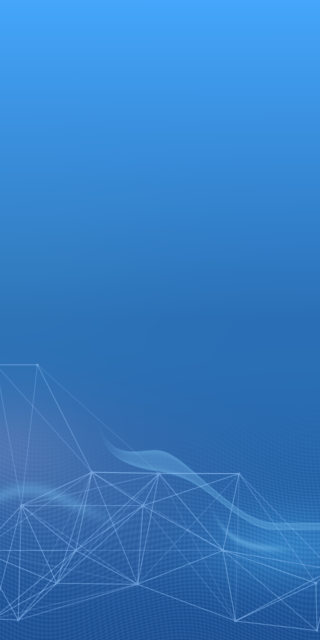
A Shadertoy shader for this background:

```glsl
// Blue gradient with a network of thin lines, dotted mesh and soft wave ribbons.

#define SKY_TOP vec3(0.27, 0.65, 0.98)
#define SKY_MID vec3(0.165, 0.435, 0.71)
#define SKY_LOW vec3(0.12, 0.325, 0.585)
#define MAUVE vec3(0.42, 0.52, 0.73)
#define CYAN vec3(0.27, 0.64, 0.90)
#define RIBBON vec3(0.42, 0.69, 0.89)
#define LINE_COLOR vec3(0.58, 0.76, 0.97)
#define LINE_ALPHA 0.36
#define LINK_REACH 0.53
#define MESH_PITCH 0.0135

const int COLUMNS = 6;
const int ROWS = 3;
const int NODES = COLUMNS * ROWS;

vec2 hashGradient(vec2 cell) {
    float h = fract(sin(dot(cell, vec2(127.1, 311.7))) * 43758.5);
    return vec2(cos(6.2832 * h), sin(6.2832 * h));
}

float gradientNoise(vec2 p) {
    vec2 i = floor(p), f = fract(p), u = f * f * (3.0 - 2.0 * f);
    vec2 e = vec2(1.0, 0.0);
    float a = dot(hashGradient(i), f);
    float b = dot(hashGradient(i + e), f - e);
    float c = dot(hashGradient(i + e.yx), f - e.yx);
    float d = dot(hashGradient(i + 1.0), f - 1.0);
    return mix(mix(a, b, u.x), mix(c, d, u.x), u.y);
}

float glow(vec2 p, vec2 center, vec2 radius) {
    vec2 q = (p - center) / radius;
    return exp(-dot(q, q));
}

float bump(float x, float center, float width) {
    float t = (x - center) / width;
    return exp(-t * t);
}

float segmentDistance(vec2 p, vec2 a, vec2 b) {
    vec2 pa = p - a, ba = b - a;
    return length(pa - ba * clamp(dot(pa, ba) / dot(ba, ba), 0.0, 1.0));
}

// Network node: the top row follows a falling outline, lower rows undulate.
vec2 nodePosition(int index) {
    float c = float(index / ROWS) - 1.0;
    int row = index % ROWS;
    float x = 0.117 + 0.15 * c + 0.02 * c * c;
    float top = 0.52 + 0.34 * bump(max(x, 0.12), 0.12, 0.08)
              - 0.3 * smoothstep(0.8, 1.0, x);
    float scale = min(top / 0.52, 1.0);
    if (row == 0) return vec2(x, top);
    if (row == 1) return vec2(x - 0.05, scale * (0.35 + 0.07 * cos(3.1416 * c)));
    return vec2(x - 0.06 - 0.05 * sin(1.5 * c), scale * (0.12 + 0.08 * sin(1.6 * c - 0.8)));
}

float network(vec2 p, float px) {
    vec2 nodes[NODES];
    for (int i = 0; i < NODES; i++) nodes[i] = nodePosition(i);
    float light = 0.0;
    for (int i = 0; i < NODES; i++) {
        light += 0.6 * smoothstep(0.005 + px, 0.001, length(p - nodes[i]));
        for (int j = i + 1; j < NODES; j++) {
            float strength = 1.0 - smoothstep(0.3, LINK_REACH, distance(nodes[i], nodes[j]));
            float d = segmentDistance(p, nodes[i], nodes[j]);
            light += (0.35 + 0.65 * strength) * step(0.001, strength)
                   * smoothstep(0.0008 + px, 0.0, d);
        }
    }
    return min(light, 1.6);
}

// Soft band around a curve, brighter along its two edges.
float ribbon(float offset, float halfWidth, float px) {
    float d = abs(offset);
    float body = smoothstep(halfWidth + px, halfWidth - px, d);
    return body * (0.65 + 0.35 * smoothstep(0.3, 1.0, d / halfWidth));
}

void mainImage(out vec4 fragColor, in vec2 fragCoord) {
    vec2 p = fragCoord / iResolution.xy * vec2(1.0, 2.0);
    float px = 2.0 / iResolution.y;

    // Vertical gradient with wide colour glows
    vec3 color = p.y > 1.0 ? mix(SKY_MID, SKY_TOP, p.y - 1.0)
                           : mix(SKY_LOW, SKY_MID, smoothstep(-0.15, 1.0, p.y));
    color += vec3(0.015, 0.02, 0.005) * glow(p, vec2(0.0, 1.15), vec2(0.5, 0.35));
    color = mix(color, vec3(0.28, 0.44, 0.68), 0.6 * glow(p, vec2(0.25, 0.46), vec2(0.42, 0.25)));
    color = mix(color, MAUVE, 0.5 * glow(p, vec2(0.0, 0.6), vec2(0.24, 0.17)));
    color = mix(color, CYAN, 0.5 * glow(p, vec2(0.9, 0.29), vec2(0.25, 0.12)));

    // Dotted mesh bent by waves
    float bend = 0.05 * sin(7.0 * p.x + 1.0) + 0.12 * gradientNoise(p * 2.5 + 4.0);
    vec2 cell = vec2(p.x + 0.35 * bend, p.y + bend) * 6.2832 / MESH_PITCH;
    float dots = cos(cell.x) * 0.4 + cos(cell.y) * 0.6;
    float meshMask = smoothstep(0.8, 0.35, p.y + 0.1 * bump(p.x, 0.4, 0.3));
    color += 0.035 * dots * meshMask * vec3(0.7, 0.9, 1.0);

    // Wave ribbons
    float mainCurve = 0.355 + 0.205 * (1.0 - smoothstep(0.48, 0.86, p.x))
                    + 0.1 * exp(-(p.x - 0.31) / 0.04);
    float mainWave = ribbon(p.y - mainCurve, 0.011 + 0.022 * bump(p.x, 0.5, 0.1), px)
                   * smoothstep(0.29, 0.42, p.x);
    float leftCurve = 0.355 + 0.115 * bump(p.x, 0.09, 0.2);
    float leftWave = bump(p.y, leftCurve, 0.022) * smoothstep(0.42, 0.18, p.x);
    float rightCurve = 0.28 + 0.13 * exp(-(p.x - 0.66) / 0.06);
    float rightWave = bump(p.y, rightCurve, 0.011)
                    * smoothstep(0.64, 0.74, p.x) * smoothstep(0.94, 0.82, p.x);
    color = mix(color, RIBBON, 0.58 * mainWave);
    color = mix(color, RIBBON, 0.42 * leftWave);
    color = mix(color, RIBBON, 0.6 * rightWave);

    // Line network
    color = mix(color, LINE_COLOR, LINE_ALPHA * network(p, px));
    fragColor = vec4(clamp(color, 0.0, 1.0), 1.0);
}
```
